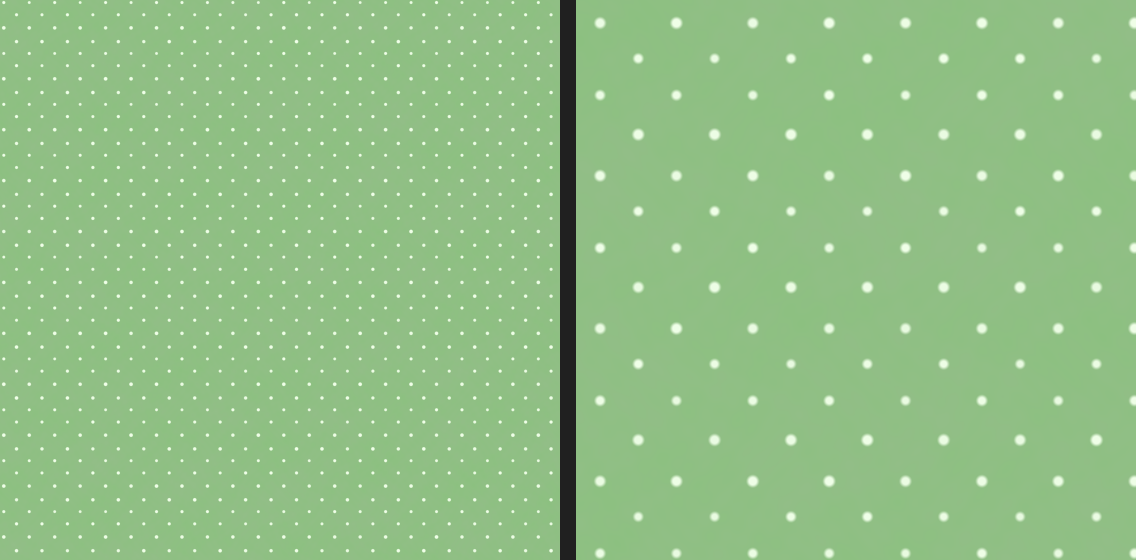
Left: the whole. Right: its middle third, enlarged.
Write a WebGL 2 fragment shader that draws this pattern.

```glsl
#version 300 es
precision highp float;

uniform vec2 u_resolution;
out vec4 fragColor;

const float TAU = 6.2831853;

float hash(vec2 cell) {
    vec3 p = fract(cell.xyx * vec3(0.1031, 0.103, 0.0973));
    p += dot(p, p.yzx + 33.33);
    return fract((p.x + p.y) * p.z);
}

// Layered sines with whole-number frequencies, so they wrap on the unit square
float mottle(vec2 uv) {
    vec2 a = uv * TAU;
    float broad = sin(3.0 * a.x + 2.0 * a.y + sin(4.0 * a.y)) * sin(5.0 * a.y - 2.0 * a.x + 1.3);
    float medium = sin(17.0 * a.x + 2.0 * sin(7.0 * a.y)) * sin(19.0 * a.y + 2.0 * sin(6.0 * a.x));
    float fine = sin(53.0 * a.x + 3.0 * sin(9.0 * a.y)) * sin(47.0 * a.y + 3.0 * sin(8.0 * a.x));
    return 0.4 * broad + 0.35 * medium + 0.25 * fine;
}

// Coverage of staggered dots: 22 columns, 44 rows counted from the top
float pinDots(vec2 uv) {
    float rowPos = (1.0 - uv.y) * 44.0;
    float row = floor(rowPos + 0.3);
    int phase = int(mod(row, 4.0));

    // Row spacing and dot size repeat every four rows
    float rowShift = vec4(0.0, -0.04, -0.01, 0.07)[phase];
    float radius = vec4(0.0026, 0.0027, 0.0031, 0.0030)[phase];

    float colPos = uv.x * 22.0 - 0.149 - 0.5 * mod(row, 2.0);
    float col = floor(colPos + 0.5);
    float variation = hash(vec2(mod(col, 22.0), mod(row, 44.0)) + 1.0) - 0.5;
    radius += 0.0003 * variation;

    vec2 offset = vec2((colPos - col) / 22.0, (rowPos - row - 0.2 - rowShift) / 44.0);
    float softness = max(0.0013, 0.75 / min(u_resolution.x, u_resolution.y));
    float coverage = 1.0 - smoothstep(radius - softness, radius + softness, length(offset));
    return coverage * (0.96 + 0.08 * variation);
}

void main() {
    vec2 uv = gl_FragCoord.xy / u_resolution;

    // Faintly uneven green ground
    vec3 green = vec3(0.562, 0.749, 0.517);
    vec3 color = green + mottle(uv) * vec3(0.014, -0.006, 0.016);

    // Pale dots
    vec3 paleMint = vec3(0.94, 1.0, 0.91);
    color = mix(color, paleMint, pinDots(uv));

    fragColor = vec4(color, 1.0);
}
```
